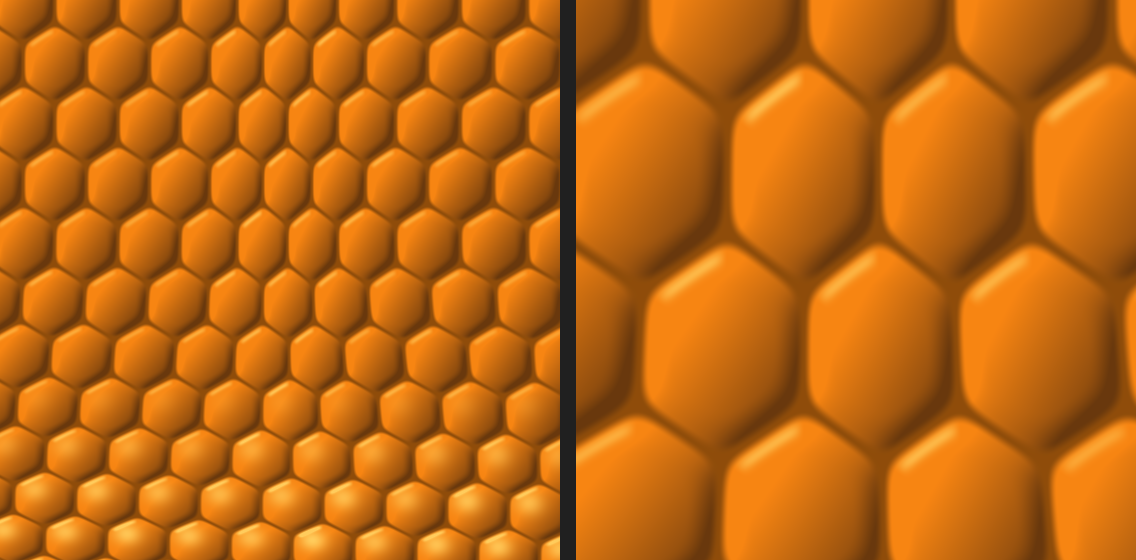
Left: the whole. Right: its middle third, enlarged.
A Shadertoy shader for this pattern:

```glsl
// Glossy amber honeycomb: a hexagonal lattice of domed cells lit from the upper left.
// The lattice is bent by a smooth warp, narrowing the middle columns and the bottom rows.
// Each cell is shaded from a soft hexagon distance and its gradient.

const vec2 LIGHT = vec2(-0.8, -0.6);            // y points down
const vec3 SHADOW = vec3(0.41, 0.22, 0.05);
const vec3 AMBER = vec3(0.97, 0.52, 0.07);
const vec3 HONEY = vec3(1.0, 0.80, 0.36);
const vec3 GROOVE = vec3(0.56, 0.30, 0.04);

// Canvas position (y down) to lattice position, one unit per cell width
vec2 warpLattice(vec2 p) {
    float bend = max(p.y - 0.4, 0.0);
    float pinched = -0.47 + 8.9 * p.x - 0.35 * p.x * p.x + 0.4 * tanh((p.x - 0.515) / 0.133);
    float even = -0.72 + 9.05 * p.x;
    float column = mix(pinched, even, smoothstep(0.4, 0.92, p.y));
    float row = -1.05 + 9.28 * p.y + 3.8 * pow(bend, 2.5);
    row -= 1.45 * bend * bend * (p.x - 0.5);    // lower rows tilt
    return vec2(column, row * 0.8660254);
}

// Offset from the nearest cell centre
vec2 cellOffset(vec2 p) {
    vec2 size = vec2(1.0, 1.7320508);
    vec2 a = p - size * round(p / size);
    vec2 q = p - 0.5 * size;
    vec2 b = q - size * round(q / size);
    return dot(a, a) < dot(b, b) ? a : b;
}

// Rounded hexagon: xy = outward direction, z = distance (0.5 at the rim)
vec3 softHexagon(vec2 c, float sharpness) {
    vec2 direction = vec2(0.0);
    float total = 0.0;
    for (int i = 0; i < 6; i++) {
        float angle = float(i) * 1.0471976;
        vec2 side = vec2(cos(angle), sin(angle));
        float weight = exp(sharpness * dot(c, side));
        direction += weight * side;
        total += weight;
    }
    return vec3(direction / total, log(total) / sharpness);
}

// Slow per-cell variation from layered sines, 0 to 1
float cellVariation(vec2 id) {
    return 0.5 + 0.25 * sin(id.x * 2.7 + id.y * 1.9) + 0.25 * sin(id.x * 4.3 - id.y * 3.1);
}

// Bright line just inside the upper-left rim
float rimStreak(vec3 hex) {
    float facing = smoothstep(0.72, 0.98, dot(hex.xy, vec2(-0.5, -0.866)));
    float offset = (hex.z - 0.42) / 0.035;
    return facing * exp(-offset * offset);
}

// Soft reflection on the dome
float domeGlow(vec2 c, vec2 centre, float radius) {
    vec2 d = (c - centre) / radius;
    return exp(-dot(d, d));
}

vec3 shadeCell(vec2 c, vec2 id, vec2 p) {
    vec3 hex = softHexagon(c, 24.0);
    float vary = cellVariation(id);
    float lower = smoothstep(0.62, 0.98, p.y);
    float middle = exp(-pow((p.x - 0.5) / 0.14, 2.0));

    // Dome and bevel slopes against the light
    float bevel = smoothstep(0.30, 0.48, hex.z);
    vec2 slope = 1.15 * c + 0.38 * bevel * hex.xy;
    float tone = 0.65 + dot(slope, LIGHT) + 0.08 * middle + 0.13 * lower;
    tone += 0.04 * (vary - 0.5) - 0.05 * smoothstep(0.65, 1.0, p.x);
    vec3 color = mix(SHADOW, AMBER, clamp(tone, 0.0, 1.0));

    // Gloss
    float streak = rimStreak(hex) * (0.35 + 0.25 * vary + 0.2 * middle + 0.25 * lower);
    float glow = domeGlow(c, vec2(-0.17, -0.19), 0.22) * lower * (0.65 + 0.35 * vary);
    color = mix(color, HONEY, clamp(streak + glow, 0.0, 1.0));

    // Soft groove shared by neighbours
    return mix(color, GROOVE, smoothstep(0.445, 0.502, hex.z));
}

void mainImage(out vec4 fragColor, in vec2 fragCoord) {
    vec2 p = fragCoord / iResolution.xy;
    p.y = 1.0 - p.y;
    vec2 lattice = warpLattice(p);
    vec2 c = cellOffset(lattice);
    fragColor = vec4(shadeCell(c, lattice - c, p), 1.0);
}
```
